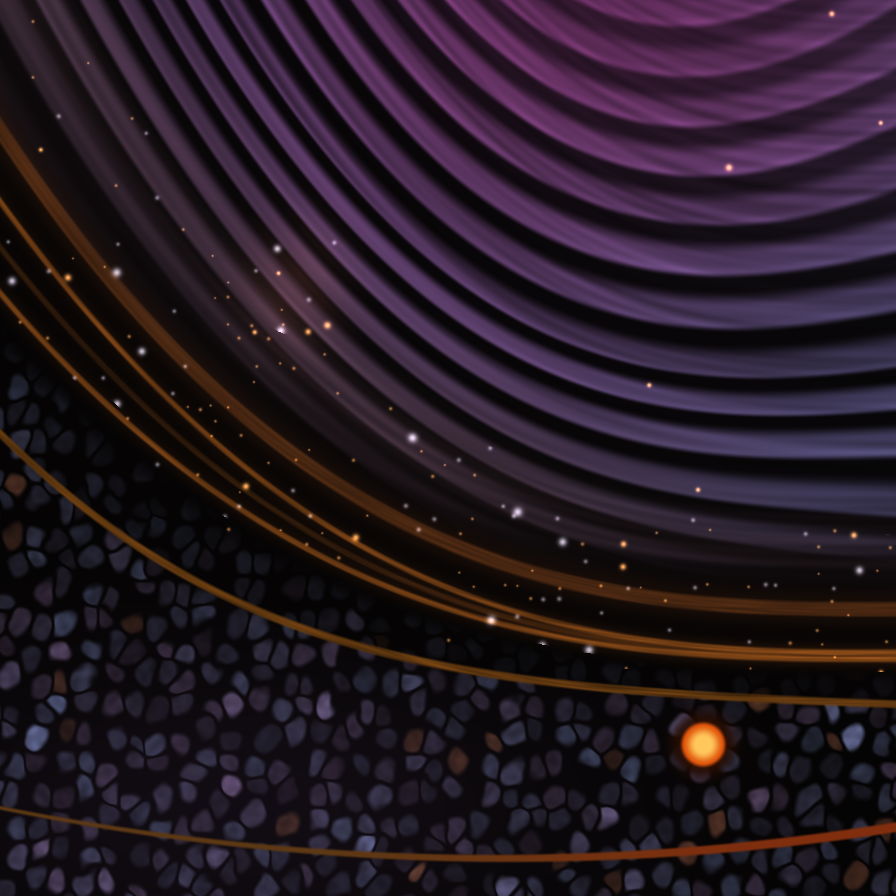
Give the GLSL for this background, as a Shadertoy shader.

```glsl
vec2 hash2(vec2 p) {
    vec3 q = fract(p.xyx * vec3(0.1031, 0.1030, 0.0973));
    q += dot(q, q.yzx + 33.33);
    return fract((q.xx + q.yz) * q.zy);
}

float gradientNoise(vec2 p) {
    vec2 i = floor(p), f = fract(p), u = f * f * (3.0 - 2.0 * f);
    float a = dot(hash2(i) - 0.5, f);
    float b = dot(hash2(i + vec2(1, 0)) - 0.5, f - vec2(1, 0));
    float c = dot(hash2(i + vec2(0, 1)) - 0.5, f - vec2(0, 1));
    float d = dot(hash2(i + vec2(1, 1)) - 0.5, f - vec2(1, 1));
    return 2.0 * mix(mix(a, b, u.x), mix(c, d, u.x), u.y);
}

float band(float d, float halfWidth) {
    float soft = 0.0015 + 0.5 / iResolution.y;
    return 1.0 - smoothstep(halfWidth - soft, halfWidth + soft, abs(d));
}

// Rounded stones from the two nearest jittered cell centres
vec3 pebbles(vec2 uv) {
    vec2 p = uv * vec2(36.0, 31.0) + 0.4 * gradientNoise(uv * 40.0);
    vec2 base = floor(p), id = base;
    float near = 9.0, second = 9.0;
    for (int y = -1; y <= 1; y++)
    for (int x = -1; x <= 1; x++) {
        vec2 cell = base + vec2(x, y);
        float d = length(cell + 0.15 + 0.7 * hash2(cell) - p);
        if (d < near) { second = near; near = d; id = cell; }
        else second = min(second, d);
    }
    vec2 h = hash2(id + 71.0);
    float stone = smoothstep(0.0, 0.25, second - near) * (1.0 - smoothstep(0.28, 0.53, near));
    vec3 tint = mix(vec3(0.16, 0.125, 0.18), vec3(0.17, 0.20, 0.28), h.x);
    tint = mix(tint, vec3(0.30, 0.18, 0.13), step(0.95, h.x));
    float light = 0.35 + 0.65 * h.y + 0.8 * smoothstep(0.93, 1.0, h.y);
    return tint * light * stone * (1.0 + 0.5 * gradientNoise(uv * 90.0));
}

// Small glints, one at most in each grid cell
vec3 sparkles(vec2 uv, float cells, float density) {
    vec2 p = uv * cells, id = floor(p), h = hash2(id + 13.0);
    vec2 offset = fract(p) - 0.3 - 0.4 * hash2(id + 47.0);
    float radius = mix(0.07, 0.17, h.y);
    float glint = exp(-dot(offset, offset) / (radius * radius));
    vec3 tint = mix(vec3(1.0, 0.66, 0.34), vec3(0.75, 0.72, 0.80), step(0.6, h.y));
    return tint * glint * step(1.0 - density, h.x);
}

void mainImage(out vec4 fragColor, in vec2 fragCoord) {
    vec2 uv = fragCoord / iResolution.xy;

    // Level of the nested bowl curves: equals height at the right border
    float run = max(1.0 - uv.x, 0.0);
    float bend = pow(run, 2.85);
    float level = (uv.y + 0.1686 * bend) / (1.0 + 2.2 * bend);
    vec2 slope = vec2(2.85 * pow(run, 1.85) * (2.2 * level - 0.1686), 1.0) / (1.0 + 2.2 * bend);
    float toDistance = 1.0 / length(slope);

    // Stone bed below the rim
    float rim = 0.214 - 0.006 * sin(6.283 * uv.x);
    float below = 1.0 - smoothstep(rim - 0.004, rim + 0.002, level);
    float ledge = (1.0 - smoothstep(0.235, 0.255, level)) * (1.0 - 0.6 * uv.x);
    vec3 col = vec3(0.018, 0.013, 0.014);
    col += pebbles(uv) * mix(0.55 * ledge, 1.0, below);
    float haze = exp(-dot(uv - vec2(0.27, 0.1), (uv - vec2(0.27, 0.1)) * vec2(7.0, 35.0)));
    col += vec3(0.05, 0.035, 0.06) * below * haze;

    // Ridges fan apart to the right and widen toward the bowl centre
    float fan = 0.5 * uv.x * uv.x * uv.x;
    float fold = (level + 0.44 * fan) / (1.0 + fan);
    fold += 0.025 * (uv.x - 0.5) * (1.0 - smoothstep(0.42, 0.52, level));
    fold += 0.010 * gradientNoise(vec2(uv.x * 2.2, level * 7.0)) - 0.55;
    float flow = fold / 0.045 + 8.1 * min(fold, 0.0) + 0.36;
    float phase = fract(flow);
    float ridge = smoothstep(0.02, 0.16, phase) * (1.0 - smoothstep(0.48, 0.82, phase));
    float edge = exp(-pow((phase - 0.17) / 0.08, 2.0));
    float ridgeLight = 0.82 + 0.3 * hash2(vec2(floor(flow), 5.0)).x;
    float upper = smoothstep(0.6, 0.95, level);
    float streaks = gradientNoise(vec2(uv.x * 3.0, level * 110.0));
    float inside = smoothstep(0.32, 0.43, level - 0.03 * uv.x + 0.02 * run);
    vec3 silk = mix(vec3(0.22, 0.165, 0.22), vec3(0.27, 0.20, 0.34), smoothstep(0.38, 0.55, level));
    silk = mix(silk, vec3(0.22, 0.21, 0.33), smoothstep(0.5, 1.0, uv.x) * (1.0 - upper));
    float magenta = exp(-dot(uv - vec2(0.66, 1.0), (uv - vec2(0.66, 1.0)) * vec2(8.0, 14.0)));
    silk = mix(silk, vec3(0.37, 0.165, 0.35), magenta);
    float shade = mix(ridge * ridgeLight, 1.0, 0.05 + 0.45 * upper) + 0.18 * edge;
    col += silk * shade * inside * (1.0 + 0.5 * streaks);

    // Dull sheen between the ridges and the wires
    float sheen = exp(-pow((level - 0.385) / 0.035, 2.0));
    col += vec3(0.065, 0.045, 0.052) * sheen * (1.0 + 1.2 * streaks);

    // Warm dusty patch on the left slope
    vec2 patchPos = (uv - vec2(0.33, 0.68)) * vec2(1.0, 0.8);
    float dust = exp(-350.0 * dot(patchPos, patchPos));
    col += vec3(0.11, 0.06, 0.05) * dust * (1.0 + streaks);

    // Golden wires following the bowl
    float grain = 0.85 + 0.5 * gradientNoise(vec2(uv.x * 14.0, level * 350.0));
    float brownD = (level - 0.32) * toDistance;
    col += vec3(0.21, 0.11, 0.04) * grain * band(brownD, 0.008);
    col += vec3(0.08, 0.04, 0.016) * exp(-pow(brownD / 0.02, 2.0));
    for (int i = 0; i < 3; i++) {
        float k = float(i);
        float wire = mix(0.263 + 0.016 * k, 0.264 + 0.004 * k, smoothstep(0.0, 0.9, uv.x));
        float d = (level - wire) * toDistance;
        float strength = i == 1 ? 0.35 : 0.9;
        col += vec3(0.44, 0.24, 0.065) * strength * grain * band(d, 0.003);
        col += vec3(0.065, 0.032, 0.01) * strength * exp(-pow(d / 0.011, 2.0));
    }
    float rimD = (level - rim) * toDistance;
    col = mix(col, vec3(0.45, 0.26, 0.07) * grain, band(rimD, 0.0042));

    // Thin arc across the stones
    float arcD = uv.y - 0.042 - 0.18 * pow(uv.x - 0.56, 2.0);
    vec3 arcColor = mix(vec3(0.36, 0.22, 0.08), vec3(0.50, 0.18, 0.055), smoothstep(0.3, 0.9, uv.x));
    col = mix(col, arcColor, band(arcD, mix(0.002, 0.0055, uv.x)));

    // Glints gather around the rim and the dusty patch
    float gathered = smoothstep(0.23, 0.28, level) * (1.0 - smoothstep(0.38, 0.44, level));
    col += sparkles(uv, 34.0, 0.012 + 0.06 * gathered + 0.3 * dust) * step(0.22, level);
    col += 0.6 * sparkles(uv + 0.37, 65.0, 0.10 * gathered + 0.1 * dust);

    // Glowing ember
    float r = length(uv - vec2(0.785, 0.169));
    col *= 1.0 - 0.85 * (1.0 - smoothstep(0.027, 0.042, r));
    col += vec3(0.22, 0.07, 0.01) * exp(-pow(r / 0.034, 4.0));
    vec3 ember = mix(vec3(1.0, 0.78, 0.36), vec3(0.88, 0.33, 0.04), smoothstep(0.008, 0.023, r));
    col = mix(col, ember, 1.0 - smoothstep(0.021, 0.027, r));

    fragColor = vec4(clamp(col, 0.0, 1.0), 1.0);
}
```
